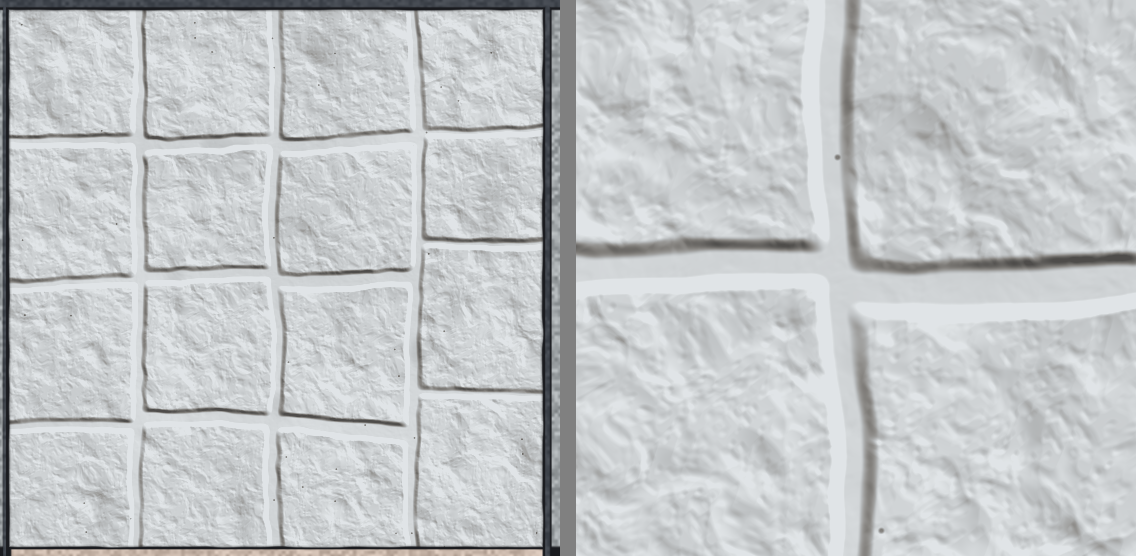
Left: the whole. Right: its middle third, enlarged.
Reproduce this texture procedurally as a Shadertoy shader.

```glsl
// Pale split-face stone slab: four by four rough blocks, shallow joints, dark metal frame.
#define BLOCK_TONE 0.822
#define RELIEF_GAIN 1.65
#define ROUGH_SCALE 25.0
#define EDGE_HEIGHT 0.27
#define EDGE_WOBBLE 0.008
#define BEVEL 0.009
#define JOINT_HALF 0.0055
#define LIGHT_STEP vec2(0.0017, 0.0025)
#define SLAB_MIN vec2(0.0165, 0.0165)
#define SLAB_MAX vec2(0.9690, 0.9820)

float hash(vec2 p) {
    return fract(sin(dot(p, vec2(127.1, 311.7))) * 43758.545);
}

float noise(vec2 p) {
    vec2 i = floor(p), f = fract(p);
    f = f * f * (3.0 - 2.0 * f);
    return mix(mix(hash(i), hash(i + vec2(1, 0)), f.x),
               mix(hash(i + vec2(0, 1)), hash(i + vec2(1, 1)), f.x), f.y);
}

// Chipped surface: warped, rotated octaves
float roughness(vec2 p) {
    p += 0.012 * vec2(noise(p * 31.0), noise(p * 31.0 + 17.0));
    p = mat2(0.8, 0.6, -0.6, 0.8) * p * vec2(1.0, 1.1) * ROUGH_SCALE;
    float sum = 0.0, amp = 0.5;
    for (int i = 0; i < 4; i++) {
        float n = noise(p);
        sum += amp * mix(n, 1.0 - abs(2.0 * n - 1.0), 0.35);
        p = mat2(1.7, 1.2, -1.2, 1.7) * p + 9.3;
        amp *= 0.5;
    }
    return sum;
}

float smoothMin(float a, float b, float k) {
    float h = max(k - abs(a - b), 0.0) / k;
    return min(a, b) - 0.25 * k * h * h;
}

// Signed distance to the nearest joint, negative inside it
float jointDistance(vec2 p) {
    vec2 wobble = vec2(noise(p * 13.0), noise(p * 13.0 + 40.0)) - 0.5;
    wobble += 0.5 * (vec2(noise(p * 43.0), noise(p * 43.0 + 70.0)) - 0.5);
    vec2 q = p + EDGE_WOBBLE * wobble;
    float widthVary = 0.65 + 0.7 * noise(p * 9.0 + 5.0);

    // Three bent vertical joints
    vec3 joints = vec3(0.242 + 0.008 * smoothstep(0.0, 0.5, p.y),
                       0.4925 + 0.005 * cos(13.4 * (p.y - 0.39)),
                       0.742 + 0.009 * sin(6.28 * (p.y - 0.4)));
    vec3 gaps = abs(q.x - joints) - JOINT_HALF * widthVary;
    float across = min(gaps.x, min(gaps.y, gaps.z));

    // Horizontal joints: each column has its own heights, slopes and widths
    vec3 passed = step(joints, vec3(q.x));
    int column = int(passed.x + passed.y + passed.z);
    float t = p.x * 4.0 - float(column);
    vec4 top = mix(vec4(0.745, 0.738, 0.738, 0.761), vec4(0.747, 0.747, 0.751, 0.769), t);
    vec4 mid = mix(vec4(0.487, 0.503, 0.496, 0.564), vec4(0.499, 0.512, 0.503, 0.563), t);
    vec4 low = mix(vec4(0.236, 0.251, 0.244, 0.299), vec4(0.234, 0.248, 0.218, 0.289), t);
    vec3 rows = abs(q.y - vec3(top[column], mid[column], low[column]));
    float halfWidth = vec4(0.0045, 0.0075, 0.0095, 0.0025)[column];
    float down = min(rows.x, min(rows.y, rows.z)) - halfWidth * widthVary;
    return smoothMin(across, down, 0.012);
}

float blockProfile(vec2 p) {
    return smoothstep(-0.001, BEVEL, jointDistance(p));
}

float slabHeight(vec2 p) {
    float block = blockProfile(p);
    float edge = EDGE_HEIGHT * (0.35 + 1.3 * noise(p * 11.0 + 3.0));
    return edge * block + roughness(p) * mix(0.14, 1.0, block);
}

vec3 slabColor(vec2 p) {
    float slope = slabHeight(p + LIGHT_STEP) - slabHeight(p);
    float tone = BLOCK_TONE - RELIEF_GAIN * slope;
    tone += 0.05 * (noise(p * 7.0) - 0.5) + 0.016 * (1.0 - blockProfile(p));
    // Soft stains and a few small pits
    tone -= 0.07 * smoothstep(0.68, 0.95, noise(p * vec2(16.0, 11.0) + 23.0));
    vec2 cell = floor(p * 36.0), spot = fract(p * 36.0) - 0.5;
    float pit = step(0.965, hash(cell + 8.0));
    tone -= 0.35 * pit * smoothstep(0.09, 0.02, length(spot - 0.3 * (hash(cell) - 0.5)));
    tone = clamp(tone, 0.30, 0.895);
    vec3 tint = mix(vec3(1.02, 1.0, 0.97), vec3(0.982, 1.0, 1.010), smoothstep(0.45, 0.78, tone));
    return tone * tint;
}

// Metal strips, with slivers of the neighbouring slabs beyond them
vec3 surroundColor(vec2 p, float px) {
    float grain = noise(p * 150.0) - 0.5;
    vec3 slate = vec3(0.26, 0.28, 0.31) + 0.10 * grain;
    float strip = max(smoothstep(0.0045, 0.007, p.x) * smoothstep(0.0120, 0.0095, p.x),
                      smoothstep(0.972, 0.975, p.x) * smoothstep(0.984, 0.980, p.x));
    strip = max(strip, smoothstep(0.985, 0.989, p.y));
    vec3 color = mix(vec3(0.10, 0.105, 0.12), slate, strip);
    float side = max(smoothstep(0.005 + px, 0.005 - px, p.x), smoothstep(0.985 - px, 0.985 + px, p.x));
    side *= smoothstep(0.984, 0.980, p.y) * smoothstep(0.014, 0.020, p.y);
    color = mix(color, vec3(0.62, 0.64, 0.65) + 0.25 * grain, side);
    float below = smoothstep(0.0135, 0.0105, p.y) * smoothstep(0.018, 0.022, p.x) * smoothstep(0.971, 0.967, p.x);
    return mix(color, vec3(0.78, 0.71, 0.66) + 0.2 * grain, below);
}

void mainImage(out vec4 fragColor, in vec2 fragCoord) {
    vec2 p = fragCoord / iResolution.xy;
    float px = 1.0 / iResolution.y;
    vec2 ragged = p + 0.0025 * (vec2(noise(p * 30.0), noise(p * 30.0 + 50.0)) - 0.5);
    vec2 inside = min(ragged - SLAB_MIN, SLAB_MAX - ragged);
    float rim = min(inside.x, inside.y);
    vec3 slab = slabColor(p) * mix(0.8, 1.0, smoothstep(0.0, 0.005, rim));
    fragColor = vec4(mix(surroundColor(p, px), slab, smoothstep(-px, px, rim)), 1.0);
}
```
